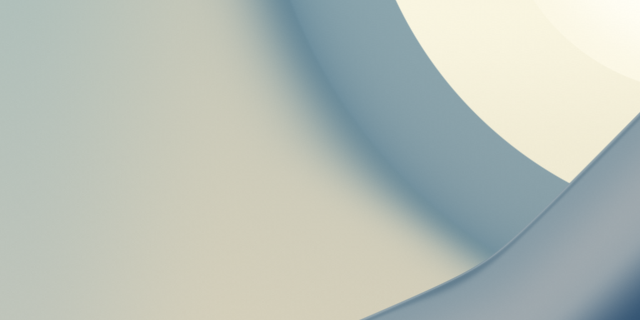
Write a Shadertoy shader that draws this background.

```glsl
// Soft abstract study: a cream disc inside a slate ring, over a warm grey wall.
// Large off-canvas circles shape the ring and disc; a bent hyperbola shapes the
// blade at the lower right. Units are canvas heights, so x runs from 0 to 2.

float hash(vec2 p) {
    return fract(sin(dot(p, vec2(127.1, 311.7))) * 43758.5453);
}

float circle(vec2 p, vec2 center, float radius) {
    return length(p - center) - radius;
}

// Signed distance to the blade's upper edge, positive above it
float bladeEdge(vec2 p) {
    float x = p.x - 1.53;
    float bend = sqrt(x * x + 0.01);
    float height = 0.167 + 0.72 * x + 0.30 * bend;
    float slope = 0.72 + 0.30 * x / bend;
    return (p.y - height) / sqrt(1.0 + slope * slope);
}

// Wall: cool at the left, warm toward the lower middle, shaded by the ring
vec3 wallColor(vec2 p, float ringDist) {
    vec3 cool = mix(vec3(0.75, 0.77, 0.73), vec3(0.69, 0.75, 0.73), p.y);
    vec3 warm = mix(vec3(0.83, 0.81, 0.73), vec3(0.78, 0.785, 0.725), p.y);
    vec3 color = mix(cool, warm, smoothstep(0.0, 0.75, p.x));
    float width = mix(0.085, 0.135, smoothstep(0.2, 0.6, p.y));
    float shade = exp(-pow(max(ringDist, 0.0) / width, 1.7));
    vec3 shadow = mix(vec3(0.47, 0.58, 0.62), vec3(0.41, 0.54, 0.60), p.y);
    return mix(color, shadow, shade);
}

// Ring: darkest at its outer crease
vec3 ringColor(vec2 p, float ringDist) {
    vec3 crease = mix(vec3(0.46, 0.57, 0.62), vec3(0.43, 0.56, 0.62), p.y);
    vec3 body = mix(vec3(0.54, 0.62, 0.65), vec3(0.55, 0.65, 0.68), p.y);
    return mix(crease, body, 1.0 - exp(ringDist / 0.09));
}

// Disc: cream with a brighter core
vec3 discColor(vec2 p, float aa) {
    float core = circle(p, vec2(2.207, 1.36), 0.649);
    vec3 cream = mix(vec3(0.94, 0.92, 0.83), vec3(0.975, 0.96, 0.88),
                     smoothstep(0.42, 1.0, p.y));
    vec3 glow = mix(vec3(0.985, 0.97, 0.90), vec3(1.0, 0.995, 0.96),
                    smoothstep(0.0, 0.25, -core));
    return mix(cream, glow, smoothstep(aa, -aa, core));
}

// Blade: pale sheen, dark far corner, thin rim along the edge
vec3 bladeColor(vec2 p, float depth) {
    vec3 color = mix(vec3(0.53, 0.61, 0.65), vec3(0.62, 0.66, 0.68),
                     smoothstep(0.0, 0.2, depth));
    color = mix(color, vec3(0.54, 0.61, 0.65), smoothstep(0.2, 0.42, depth));
    float corner = smoothstep(-0.08, 0.22, p.x - 1.797 - 1.07 * p.y);
    color = mix(color, vec3(0.20, 0.33, 0.45), corner);

    // The dark underside swells where the edge bends
    float swell = exp(-pow((p.x - 1.42) / 0.14, 2.0));
    float groove = exp(-pow((depth - 0.011) / (0.006 + 0.010 * swell), 2.0));
    color = mix(color, vec3(0.36, 0.47, 0.54), groove * (0.5 + 0.3 * swell));
    float rim = exp(-pow((depth - 0.003) / 0.003, 2.0));
    return mix(color, vec3(0.60, 0.66, 0.69), 0.6 * rim);
}

void mainImage(out vec4 fragColor, in vec2 fragCoord) {
    vec2 p = fragCoord / iResolution.y;
    float aa = 1.0 / iResolution.y;

    float ring = circle(p, vec2(2.397, 1.557), 1.591);
    float disc = circle(p, vec2(2.374, 1.535), 1.257);
    float blade = bladeEdge(p);

    // Layers from back to front
    vec3 color = wallColor(p, ring);
    color = mix(color, ringColor(p, ring), smoothstep(0.006, -0.006, ring));
    color = mix(color, discColor(p, aa), smoothstep(aa, -aa, disc));
    color = mix(color, bladeColor(p, -blade), smoothstep(aa, -aa, blade));

    // Faint grain against banding
    color += (hash(floor(p * 256.0)) - 0.5) * 0.006;
    fragColor = vec4(clamp(color, 0.0, 1.0), 1.0);
}
```
